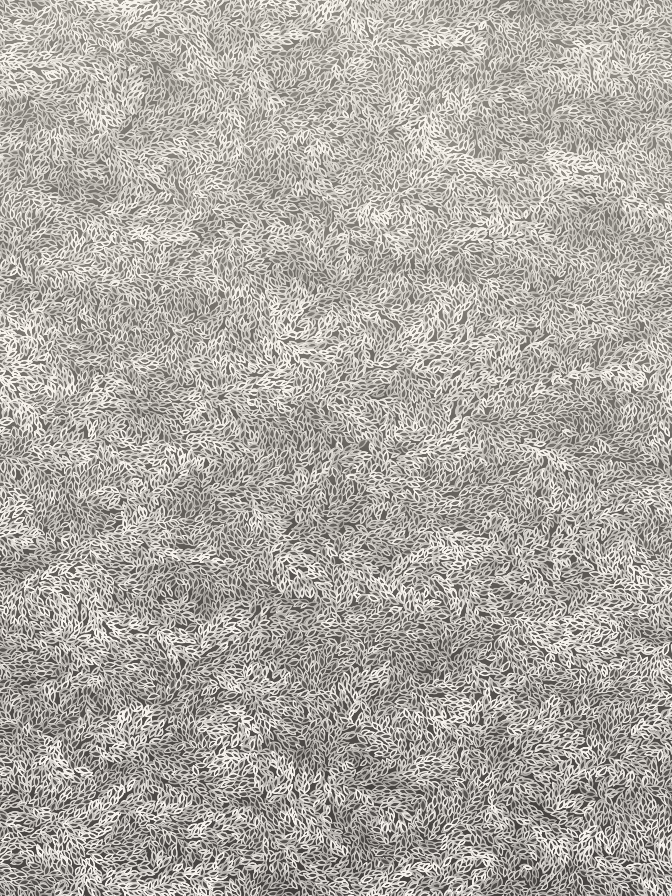
This texture is drawn by a Shadertoy shader. Its source:

```glsl
// Pale leaf-shaped loops drawn in curling tufts over a grey ground that lightens upward.

// Sizes, as fractions of the canvas height
const float CELL = 0.0064;         // spacing of the loops
const float HALF_LENGTH = 0.0078;
const float HALF_WIDTH = 0.0036;
const float LINE = 0.0017;
const vec2 TUFT = vec2(0.054, 0.037);

// Colours
const vec3 GROUND_LOW = vec3(0.270, 0.256, 0.246);
const vec3 GROUND_HIGH = vec3(0.535, 0.520, 0.490);
const vec3 INK_LOW = vec3(0.965, 0.950, 0.930);
const vec3 INK_HIGH = vec3(0.970, 0.955, 0.925);

const float SPREAD = 3.0;          // range of tuft directions
const float SPLAY = 0.45;          // loops fan away from the tuft axis
const float STRAY = 0.95;          // random turn of each loop
const float SHADE = 0.28;          // strength of the broad folds

vec3 hash3(vec2 p) {
    vec3 q = fract(p.xyx * vec3(0.1031, 0.1030, 0.0973));
    q += dot(q, q.yxz + 33.33);
    return fract((q.xxy + q.yzz) * q.zyx);
}

float noise(vec2 p) {
    vec2 i = floor(p), f = fract(p);
    f = f * f * (3.0 - 2.0 * f);
    float low = mix(hash3(i).x, hash3(i + vec2(1, 0)).x, f.x);
    float high = mix(hash3(i + vec2(0, 1)).x, hash3(i + vec2(1, 1)).x, f.x);
    return mix(low, high, f.y);
}

float fbm(vec2 p) {
    return 0.45 * noise(p) + 0.3 * noise(p * 2.1 + 7.3) + 0.25 * noise(p * 4.3 + 19.1);
}

vec2 rotate(vec2 v, float a) {
    float c = cos(a), s = sin(a);
    return vec2(c * v.x + s * v.y, c * v.y - s * v.x);
}

// Nearest curved tuft: x is the loop direction, y its brightness
vec2 tuftAt(vec2 p) {
    vec2 g = p / TUFT, id = floor(g), result = vec2(0.0);
    float nearest = 1e3;
    for (int j = -1; j <= 1; j++)
    for (int i = -1; i <= 1; i++) {
        vec2 c = id + vec2(i, j);
        vec3 place = hash3(c + 11.0), style = hash3(c + 53.0);
        float angle = (place.z - 0.5) * SPREAD;
        float bend = (style.x - 0.5) * 5.0;
        vec2 r = rotate(g - c - place.xy, angle);
        r.y -= 0.5 * bend * r.x * r.x;
        float d = length(r * vec2(0.6, 1.6));
        if (d < nearest) {
            nearest = d;
            float fan = SPLAY * clamp(r.y * 8.0, -1.0, 1.0);
            result = vec2(angle + atan(bend * r.x) + fan, style.y);
        }
    }
    return result;
}

// Signed distance to a slightly bowed, pointed leaf
float leafDistance(vec2 q, vec2 halfSize, float bow) {
    float t = q.x / halfSize.x;
    q.y += bow * halfSize.y * (t * t - 0.3);
    float slope = 2.0 * halfSize.y * t / halfSize.x;
    return (abs(q.y) - halfSize.y * (1.0 - t * t)) / sqrt(1.0 + slope * slope);
}

void mainImage(out vec4 fragColor, in vec2 fragCoord) {
    vec2 p = fragCoord / iResolution.y;
    float soft = 0.5 / iResolution.y;
    vec2 id = floor(p / CELL);

    // Loops overlap downward; ink is the amount of white
    float ink = 0.0;
    for (int j = 2; j >= -2; j--)
    for (int i = -2; i <= 2; i++) {
        vec2 c = id + vec2(i, j);
        vec3 h = hash3(c + 3.0), k = hash3(c + 307.0);
        vec2 centre = (c + h.xy) * CELL;
        vec2 tuft = tuftAt(centre);
        vec2 q = rotate(p - centre, tuft.x + (h.z - 0.5) * STRAY);
        vec2 size = vec2(HALF_LENGTH, HALF_WIDTH) * mix(0.7, 1.0, k.x);
        float d = leafDistance(q, size, (k.y - 0.5) * 1.1);
        float line = LINE * mix(0.85, 1.15, tuft.y);
        float cover = 1.0 - smoothstep(-soft, soft, d);
        float stroke = smoothstep(-line - soft, -line + soft, d);
        float white = mix(0.62, 1.08, k.z) * mix(0.85, 1.05, tuft.y);
        ink = mix(ink, mix(0.08 * k.x, white, stroke), cover);
    }

    // Broad light from above, with low horizontal folds
    vec2 uv = fragCoord / iResolution.xy;
    float light = smoothstep(-0.1, 1.05, uv.y + 0.12 * (uv.x - 0.5) * uv.y);
    float fold = fbm(p * vec2(12.0, 27.0)) - 0.5;
    vec3 ground = mix(GROUND_LOW, GROUND_HIGH, light) * (1.0 + SHADE * fold);
    vec3 pale = mix(INK_LOW, INK_HIGH, light);
    ink *= 1.0 + 0.55 * fold;
    fragColor = vec4(mix(ground, pale, clamp(ink, 0.0, 1.0)), 1.0);
}
```
